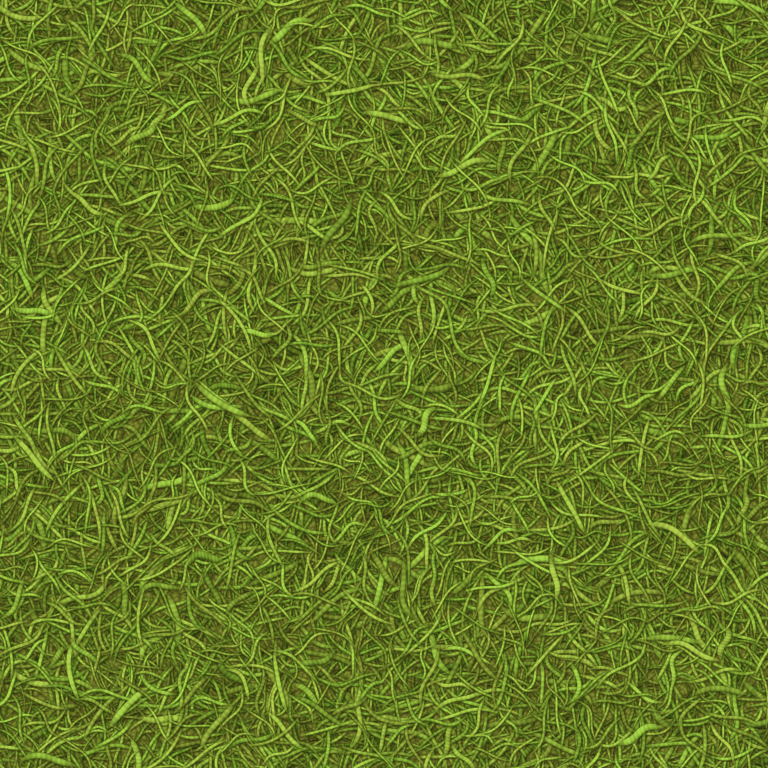
Reproduce this texture procedurally as a Shadertoy shader.

```glsl
#define LAYERS 24
#define CELL 0.052
#define BLADE_WIDTH 0.0019
#define BEND 0.21
#define SHADOW_REACH 0.0027
#define SHADOW_DEPTH 0.52
#define SOFTNESS 0.0018
#define LIGHT_DIR vec2(-0.5, 0.85)

const vec3 DARK_SOIL = vec3(0.18, 0.20, 0.06);
const vec3 LIT_BLADE = vec3(0.62, 0.74, 0.26);
const vec3 GREEN_SHIFT = vec3(-0.035, 0.025, -0.01);

vec4 hash4(vec3 p) {
    vec4 q = fract(p.xyzx * vec4(0.1031, 0.1030, 0.0973, 0.1099));
    q += dot(q, q.wzxy + 33.33);
    return fract((q.xxyz + q.yzzw) * q.zywx);
}

// Distance to the nearest scattered point, in cells
float cellular(vec2 p) {
    vec2 id = floor(p);
    float nearest = 2.0;
    for (int y = -1; y <= 1; y++)
    for (int x = -1; x <= 1; x++) {
        vec2 cell = id + vec2(x, y);
        nearest = min(nearest, length(cell + hash4(vec3(cell, 71.0)).xy - p));
    }
    return nearest;
}

// Slowly turning direction that neighbouring blades loosely share
float flowAngle(vec2 p) {
    return 0.9 + 1.2 * sin(17.0 * p.x + 2.0 * sin(13.0 * p.y))
               + 1.1 * sin(21.0 * p.y - 9.0 * p.x + 1.7);
}

// Paints one curved blade and its shadow; surface holds tone and greenness
void paintBlade(inout vec2 surface, vec2 p, vec2 cell, float layer, float soft) {
    vec4 place = hash4(vec3(cell, layer * 7.0 + 3.0));
    vec4 form = hash4(vec3(cell + 19.0, layer * 5.0 + 41.0));
    vec4 look = hash4(vec3(cell + 53.0, layer * 3.0 + 97.0));

    vec2 center = cell + place.xy;
    float angle = flowAngle(center * CELL) + (place.z + place.w - 1.0) * 2.4;
    vec2 along = vec2(cos(angle), sin(angle));
    vec2 across = vec2(-along.y, along.x);
    vec2 offset = p - center;

    // Centre line: an arc with a slight wave
    float halfLength = mix(0.42, 0.84, form.x);
    float u = dot(offset, along) / halfLength;
    float arc = (form.y - 0.5) * BEND * 2.0;
    float wave = (form.z - 0.5) * 0.14;
    float curve = arc * (u * u - 0.35) + wave * sin(3.5 * u);
    float slope = (2.0 * arc * u + 3.5 * wave * cos(3.5 * u)) / halfLength;
    float d = (dot(offset, across) - curve) * CELL * inversesqrt(1.0 + slope * slope);

    float thickness = BLADE_WIDTH * (0.65 + 0.6 * form.w + 1.3 * pow(look.x, 10.0));
    float u2 = u * u;
    float w = thickness * (1.0 - u2 * u2 * u2);
    float fade = 1.0 - 0.6 * smoothstep(0.5, 1.0, abs(u));
    float lit = dot(across, LIGHT_DIR);

    // Shadow falls away from the light
    float gap = abs(d + lit * 0.0008) - w;
    float shadow = 1.0 - smoothstep(-0.0005, SHADOW_REACH, gap);
    surface.x *= 1.0 - SHADOW_DEPTH * fade * shadow;

    // Bright ridge, darker rims and glints along the length
    float s = clamp(d / max(w, soft), -1.0, 1.0);
    float tone = mix(0.46, 0.98, layer / float(LAYERS - 1)) + (look.y - 0.5) * 0.5;
    tone += 0.22 * lit * s - 0.34 * s * s;
    tone += 0.17 * sin(u * 13.0 + look.w * 6.28) * sin(u * 22.0 + look.x * 6.28);
    float mask = clamp((w - abs(d)) / soft + 0.5, 0.0, 1.0) * fade * 0.95;
    surface = mix(surface, vec2(tone, mix(0.3, 1.0, look.z)), mask);
}

void mainImage(out vec4 fragColor, in vec2 fragCoord) {
    vec2 uv = fragCoord / iResolution.y;
    float soft = max(SOFTNESS, 1.0 / iResolution.y);

    // Crumbly ground
    vec2 surface = vec2(0.75 - 0.6 * cellular(uv * 170.0), 0.2);

    // Blades, from the bottom layer up
    for (int i = 0; i < LAYERS; i++) {
        float layer = float(i);
        vec2 p = uv / CELL + 2.0 + fract(layer * vec2(0.618, 0.755));
        vec2 id = floor(p);
        for (int y = -1; y <= 1; y++)
        for (int x = -1; x <= 1; x++)
            paintBlade(surface, p, id + vec2(x, y), layer, soft);
    }

    // Soil to lit blade, with the blue rising late
    float tone = clamp(surface.x, -0.08, 1.15);
    vec3 ramp = vec3(tone, tone, sign(tone) * pow(abs(tone), 1.3));
    vec3 color = DARK_SOIL + (LIT_BLADE - DARK_SOIL) * ramp;
    color += GREEN_SHIFT * (surface.y * 2.0 - 1.0);
    fragColor = vec4(clamp(color, 0.0, 1.0), 1.0);
}
```
